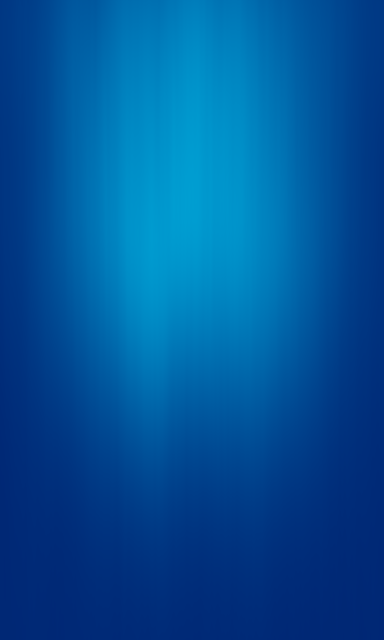
This background is drawn by a Shadertoy shader. Its source:

```glsl
// A blue curtain of light: one soft glow above the centre, smeared into
// vertical streaks. A scalar light level is built from falloffs and stretched
// gradient noise, then mapped to a navy-to-cyan ramp.

vec2 hashGradient(vec2 cell) {
    vec2 p = vec2(dot(cell, vec2(127.1, 311.7)), dot(cell, vec2(269.5, 183.3)));
    return 2.0 * fract(sin(p) * 43758.5) - 1.0;
}

float gradientNoise(vec2 p) {
    vec2 cell = floor(p), f = fract(p);
    vec2 w = f * f * f * (f * (f * 6.0 - 15.0) + 10.0);
    float low = mix(dot(hashGradient(cell), f),
                    dot(hashGradient(cell + vec2(1, 0)), f - vec2(1, 0)), w.x);
    float high = mix(dot(hashGradient(cell + vec2(0, 1)), f - vec2(0, 1)),
                     dot(hashGradient(cell + vec2(1, 1)), f - vec2(1, 1)), w.x);
    return mix(low, high, w.y);
}

// Bell curve with a separate width on each side of its centre
float bell(float d, float widthBelow, float widthAbove, float power) {
    return exp(-pow(abs(d) / (d < 0.0 ? widthBelow : widthAbove), power));
}

// Streaks at three widths, all strongly stretched along y
float streaks(vec2 uv) {
    return 0.030 * gradientNoise(uv * vec2(9.0, 1.6) + 3.7)
         + 0.018 * gradientNoise(uv * vec2(34.0, 2.2) + 11.3)
         + 0.010 * gradientNoise(uv * vec2(110.0, 3.0) + 29.1);
}

void mainImage(out vec4 fragColor, in vec2 fragCoord) {
    vec2 uv = fragCoord / iResolution.xy;

    // Ragged lower ends: each column slides the glow a little up or down
    float slide = 0.05 * gradientNoise(vec2(uv.x * 7.0, 0.4))
                + 0.03 * bell(uv.x - 0.40, 0.06, 0.06, 2.0);
    float glow = bell(uv.x - 0.48, 0.34, 0.37, 2.4)
               * bell(uv.y - 0.67 + slide, 0.35, 0.50, 2.0);

    // Dim folds entering from the top edge
    float fromTop = smoothstep(0.72, 1.0, uv.y);
    float folds = 0.03 * bell(uv.x - 0.25, 0.04, 0.03, 2.0)
                + 0.02 * bell(uv.x - 0.56, 0.03, 0.03, 2.0);

    float light = 0.152 + 0.03 * fromTop + 0.46 * glow - folds * fromTop;
    light += streaks(uv) * (0.35 + glow);

    // Ramp: green carries the light, blue rises with it and levels off
    float blue = 0.31 + light - 0.28 * light * light;
    fragColor = vec4(0.0, light, blue, 1.0);
}
```
